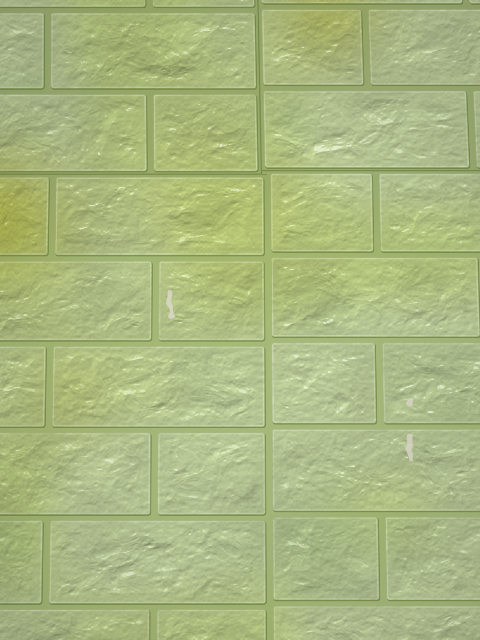
This texture is drawn by a WebGL 1 fragment shader. Its source:

```glsl
precision highp float;
uniform vec2 u_resolution;
const vec3 SAGE = vec3(0.695, 0.752, 0.565);
const vec3 LIME = vec3(0.670, 0.735, 0.465);
const vec3 MINT = vec3(0.600, 0.695, 0.480);
const vec3 YELLOW = vec3(0.680, 0.700, 0.280);
const vec3 GROOVE = vec3(0.635, 0.715, 0.435);
const vec3 SHADOW = vec3(0.400, 0.480, 0.220);
const vec3 SHINE = vec3(0.910, 0.940, 0.860);
const vec3 CHIP = vec3(0.840, 0.830, 0.760);
const float FIRST_ROW = 0.0156;
const float PITCH = 0.1263;
const float GROWTH = 0.00098;
const float PERIOD = 0.5;
const float JOINT_Y = 0.272;

float hash(vec2 p) { return fract(sin(dot(p, vec2(127.1, 311.7))) * 43758.5453); }
float noise(vec2 p) {
  vec2 i = floor(p), f = fract(p);
  f = f * f * (3.0 - 2.0 * f);
  float a = mix(hash(i), hash(i + vec2(1.0, 0.0)), f.x);
  float b = mix(hash(i + vec2(0.0, 1.0)), hash(i + vec2(1.0, 1.0)), f.x);
  return mix(a, b, f.y);
}
// Chipped stone lumps with a few creases
float relief(vec2 p) {
  p *= vec2(17.0, 23.0);
  p += 0.4 * vec2(noise(p * 1.3 + 7.0), noise(p * 1.3 + 31.0));
  float height = 0.0, amp = 0.5;
  for (int i = 0; i < 4; i++) {
    float n = noise(p);
    height += amp * mix(n, 1.0 - abs(2.0 * n - 1.0), 0.4);
    p = mat2(1.6, 1.2, -1.2, 1.6) * p + 5.3;
    amp *= 0.53;
  }
  return height;
}
// Stone under a finely pebbled glossy coat
float surface(vec2 p, float stone) {
  float grain = noise(p * vec2(115.0, 150.0)) + 0.5 * noise(p * 270.0 + 11.0);
  return stone * relief(p) + 0.062 * grain;
}
float roundedBox(vec2 p, vec2 halfSize, float radius) {
  vec2 q = abs(p) - halfSize + radius;
  return length(max(q, 0.0)) + min(max(q.x, q.y), 0.0) - radius;
}
// Row number at a height; rows grow slightly downwards
float rowAt(float y) {
  return (sqrt(PITCH * PITCH + 4.0 * GROWTH * (y - FIRST_ROW)) - PITCH) / (2.0 * GROWTH);
}
float seamAt(float y) { return mix(0.403 + 0.02 * y, 0.4157 + 0.0057 * y, step(JOINT_Y, y)); }
float blob(vec2 p, vec2 center, float radius) {
  vec2 q = (p - center) / radius;
  return exp(-dot(q, q));
}
float line(float dist, float width, float px) {
  return 1.0 - smoothstep(width - px, width + px, abs(dist));
}
float chips(vec2 p, float px) {
  float cover = 0.0, wobble = (noise(p * 95.0) - 0.5) * 0.009;
  float radius = 0.002 + 0.004 * noise(p * 120.0 + 5.0);
  for (int i = 0; i < 3; i++) {
    float k = float(i);
    vec2 q = p - vec2(0.267 + 0.375 * min(k, 1.0), 0.475 + 0.193 * k - 0.0405 * k * k);
    float halfLength = 0.003 + 0.015 * abs(k - 1.0);
    float d = length(vec2(q.x + wobble, max(abs(q.y) - halfLength, 0.0))) - radius;
    cover = max(cover, 1.0 - smoothstep(-px, px, d));
  }
  return cover;
}
void main() {
  float px = 0.7 / u_resolution.y;
  vec2 p = gl_FragCoord.xy / u_resolution * vec2(0.75, 1.0);
  p.y = 1.0 - p.y;
  // Brick layout: narrow and wide bricks swap order every row
  float seam = seamAt(p.y);
  float x = (p.x - seam) / (0.99 + 0.07 * p.y);
  float row = rowAt(p.y + 0.0055 * step(seam, p.x)), k = floor(row);
  float pitch = PITCH + GROWTH * (2.0 * k + 1.0);
  float split = mix(0.168, 0.328, mod(k, 2.0));
  float f = mod(x, PERIOD), second = step(split, f);
  float lo = split * second, hi = mix(split, PERIOD, second);
  vec2 id = vec2(floor(x / PERIOD) * 2.0 + second, k);
  vec2 local = vec2(f - 0.5 * (lo + hi), (row - k - 0.5) * pitch);
  vec2 halfSize = 0.5 * vec2(hi - lo, pitch) - vec2(0.0056, 0.0048);
  float d = roundedBox(local, halfSize, 0.004);
  // Surface slope, with the stone flattened toward the border
  vec2 s = p + id * vec2(1.37, 0.73);
  float stone = 1.0 - 0.85 * smoothstep(-0.020, -0.006, d);
  float e = 0.0013, h = surface(s, stone);
  vec2 slope = vec2(surface(s + vec2(e, 0.0), stone), surface(s + vec2(0.0, e), stone)) - h;
  slope *= 0.015 / e;
  vec3 normal = normalize(vec3(-slope, 1.0));
  float facing = max(dot(normal, normalize(vec3(-0.10, -0.50, 1.0))), 0.0);
  float glint = smoothstep(0.30, 0.80, pow(facing, 45.0));
  float gloss = (0.4 + 0.7 * noise(p * 11.0)) * mix(1.0, 0.65, smoothstep(0.5, 1.0, p.y));
  // Pigment: drifting tints and yellow patches
  float yellow = blob(p, vec2(0.0, 0.34), 0.10) + 0.7 * blob(p, vec2(0.51, 0.02), 0.08);
  yellow += 0.35 * blob(p, vec2(0.34, 0.32), 0.13) + 0.3 * blob(p, vec2(0.10, 0.62), 0.08);
  float green = 0.6 * noise(p * 6.0 + 3.0) + 0.3 * hash(id + 4.0);
  green += 0.6 * blob(p, vec2(0.46, 0.19), 0.09) + 0.5 * blob(p, vec2(0.06, 0.20), 0.09);
  vec3 pigment = mix(SAGE, LIME, smoothstep(0.35, 0.90, noise(p * 5.0 + 19.0)));
  pigment = mix(pigment, MINT, 0.6 * smoothstep(0.45, 1.0, green));
  pigment = mix(pigment, YELLOW, 0.8 * min(yellow, 1.0));
  // Glossy brick face with a faint broken rim
  vec3 face = pigment * (1.0 + clamp(0.30 * slope.y + 0.12 * slope.x, -0.25, 0.18));
  face *= 0.96 + 0.08 * noise(p * 14.0 + 2.0);
  face = mix(face, SHINE, min(0.85 * gloss * glint, 0.9));
  face = mix(face, SHINE, 0.45 * line(d + 0.0016, 0.0010, px) * (0.3 + 0.7 * noise(p * 40.0)));
  // Groove: contact shadow under each brick, dark joints between panels
  vec3 groove = mix(GROOVE, pigment * 0.95, 0.35) * (0.94 + 0.06 * smoothstep(0.25, 0.45, p.y));
  float below = roundedBox(local - vec2(0.0010, 0.0014), halfSize, 0.004);
  groove = mix(groove, SHADOW, 0.65 * (1.0 - smoothstep(0.0, 0.0014, below)));
  float upright = line(p.x - seam, 0.0009, px) * (1.0 - step(JOINT_Y, p.y));
  groove = mix(groove, SHADOW, 0.7 * max(upright, line((row - 2.0) * pitch, 0.0009, px)));
  vec3 color = mix(face, groove, smoothstep(-px, px, d));
  color = mix(color, CHIP, 0.9 * chips(p, px));
  // Soft light falloff toward the edges
  vec2 away = (p - vec2(0.40, 0.50)) / vec2(0.75, 1.0);
  gl_FragColor = vec4(color * (1.02 - 0.24 * dot(away, away)), 1.0);
}
```
